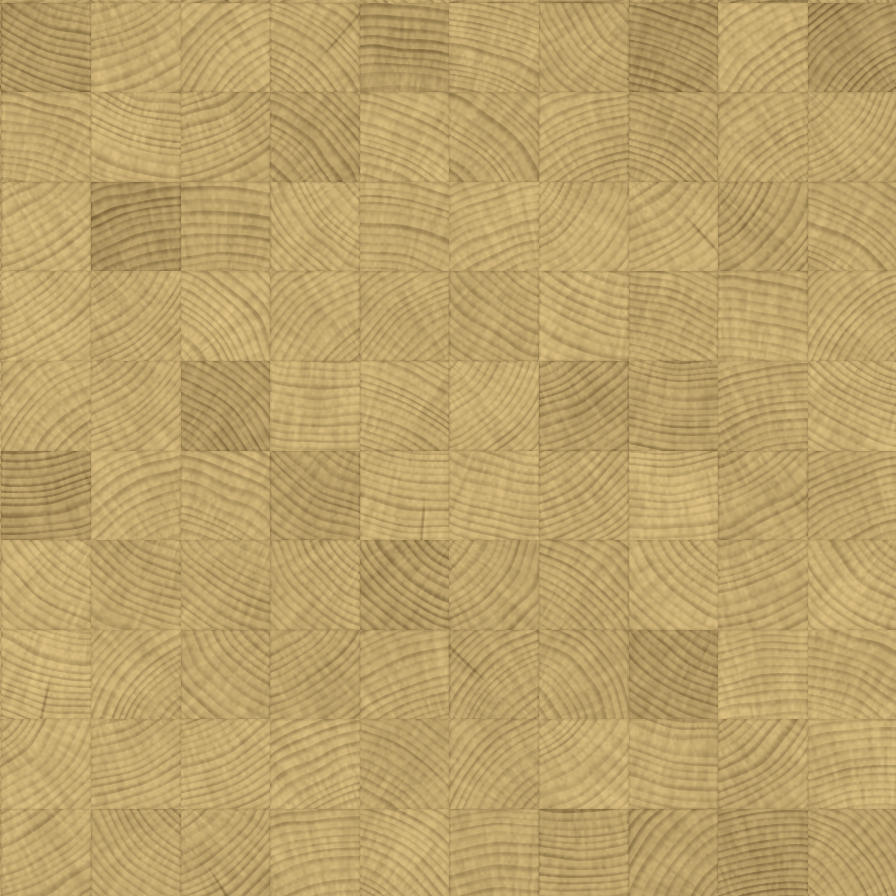
This texture is drawn by a WebGL 1 fragment shader. Its source:

```glsl
precision highp float;

uniform vec2 u_resolution;

#define BLOCKS 10.0
#define GRID_SHIFT vec2(-0.015, 0.03)
#define RINGS 10.5
#define RING_DEPTH 0.30
#define RAY_DEPTH 0.22
#define PORE_DEPTH 0.20
#define SEAM_WIDTH 0.016
#define DARK_SHARE 0.20
#define CRACK_SHARE 0.05
#define DARK_WOOD vec3(0.55, 0.455, 0.275)
#define LIGHT_WOOD vec3(0.865, 0.755, 0.51)

float hash(vec2 p) {
    return fract(sin(dot(p, vec2(127.1, 311.7))) * 43758.5453);
}

float noise(vec2 p) {
    vec2 i = floor(p);
    vec2 f = fract(p);
    f = f * f * (3.0 - 2.0 * f);
    float low = mix(hash(i), hash(i + vec2(1.0, 0.0)), f.x);
    float high = mix(hash(i + vec2(0.0, 1.0)), hash(i + vec2(1.0, 1.0)), f.x);
    return mix(low, high, f.y);
}

// Dark latewood line that builds up slowly and ends abruptly
float ringLine(float phase, float blur) {
    float f = fract(phase);
    float edge = clamp(blur, 0.14, 0.4);
    return smoothstep(0.35, 0.78, f) * (1.0 - smoothstep(1.0 - edge, 1.0, f));
}

void main() {
    float pixel = BLOCKS / min(u_resolution.x, u_resolution.y);
    vec2 grid = gl_FragCoord.xy / u_resolution * BLOCKS + GRID_SHIFT;
    vec2 cell = mod(floor(grid), BLOCKS);
    vec2 local = fract(grid) - 0.5;
    float seed = floor(hash(cell + 3.7) * 90.0);

    // Tree centre: near for steep grain, far for level grain
    float lean = hash(cell + 11.3) * 2.0 - 1.0;
    float tilt = 0.9 * sign(lean) * pow(abs(lean), 0.8);
    float reach = mix(2.5, 1.1, abs(lean)) + 0.4 * hash(cell + 23.9);
    float flip = hash(cell + 31.1) < 0.5 ? -1.0 : 1.0;
    vec2 axis = flip * vec2(sin(tilt), cos(tilt));
    vec2 side = vec2(axis.y, -axis.x);
    vec2 fromCentre = local + axis * reach;
    float radius = length(fromCentre);
    float angle = atan(dot(fromCentre, side), dot(fromCentre, axis));
    float arc = angle * reach;

    // Growth rings with uneven spacing and strength
    float density = RINGS * mix(0.8, 1.2, hash(cell + 47.3));
    float phase = radius * density + noise(vec2(radius * 4.0, seed));
    phase += 0.6 * noise(local * 2.5 + seed);
    float strength = mix(0.55, 1.35, hash(vec2(floor(phase), seed)));
    strength *= mix(0.75, 1.2, noise(local * 5.0 + seed + 40.0));
    float rings = ringLine(phase, density * pixel) * strength;

    // Fine rays across the rings, pores and soft mottling
    float rays = noise(vec2(arc * 24.0, radius * 3.0) + seed) - 0.5;
    float pores = noise(vec2(arc * 30.0, radius * 22.0) + seed) - 0.5;
    float mottle = noise(local * 2.2 + seed + 17.0) - 0.5;

    // Tone of each block
    float isDark = step(1.0 - DARK_SHARE, hash(cell + 59.2));
    float tone = 0.76 + 0.16 * (hash(cell + 67.4) - 0.5) - 0.18 * isDark;
    tone -= RING_DEPTH * rings * (1.0 + 0.2 * isDark);
    tone += RAY_DEPTH * rays + PORE_DEPTH * pores + 0.14 * mottle;

    // Faint seams between blocks
    vec2 toEdge = 0.5 - abs(local);
    float edgeDistance = min(toEdge.x, toEdge.y);
    float seam = 1.0 - smoothstep(0.0, SEAM_WIDTH + pixel, edgeDistance);
    tone -= seam * mix(0.08, 0.26, hash(cell + 73.8));

    // Rare short cracks along a ray
    float hasCrack = step(1.0 - CRACK_SHARE, hash(cell + 83.6));
    float crackOffset = abs(arc - 0.5 * (hash(cell + 97.5) - 0.5));
    float crack = 1.0 - smoothstep(0.004, 0.012 + pixel, crackOffset);
    crack *= smoothstep(-0.1, 0.25, radius - reach);
    tone -= 0.4 * hasCrack * crack;

    gl_FragColor = vec4(mix(DARK_WOOD, LIGHT_WOOD, clamp(tone, -0.3, 1.08)), 1.0);
}
```
